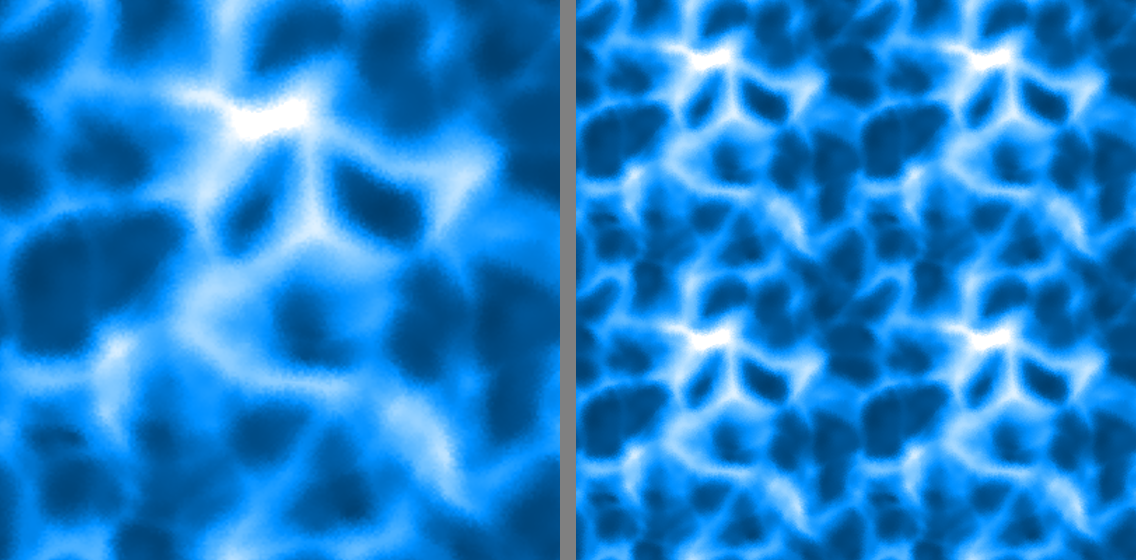
Left, the tile; right, the same tile 2 across and 2 down.
A WebGL 2 fragment shader for this texture:

```glsl
#version 300 es
precision highp float;

uniform vec2 u_resolution;
out vec4 fragColor;

const vec3 AZURE = vec3(0.0, 0.565, 1.0);
const float BLOB_CELLS = 5.0;
const float SMALL_CELLS = 9.0;
const float SMALL_AMOUNT = 0.3;
const float SMALL_MEAN = 0.45;
const float BLOB_SOFTNESS = 26.0;
const float SIZE_MIN = 0.72;
const float SIZE_MAX = 1.28;
const float WARP_CELLS = 7.0;
const float WARP_AMOUNT = 0.075;
const float DRIFT_CELLS = 4.0;
const float DRIFT_AMOUNT = 0.4;
const float DETAIL_CELLS = 14.0;
const float DETAIL_AMOUNT = 0.15;
const float FINE_CELLS = 31.0;
const float FINE_AMOUNT = 0.07;
const float JITTER_CELLS = 200.0;
const float JITTER_AMOUNT = 0.008;
const float FLOOR_LIGHT = 0.25;
const float FLOOR_CELLS = 16.0;
const float FLOOR_VARIATION = 0.09;
const float FLOOR_SHARPNESS = 16.0;
const float LIGHT_OFFSET = 0.03;

float hash(vec2 p) {
    return fract(sin(dot(p, vec2(127.1, 311.7))) * 43758.5453);
}

// Value noise that wraps after a whole number of cells
float tileNoise(vec2 uv, float cells, float seed) {
    vec2 p = uv * cells;
    vec2 i = floor(p);
    vec2 f = fract(p);
    f = f * f * (3.0 - 2.0 * f);
    vec2 a = mod(i, cells) + seed;
    vec2 b = mod(i + 1.0, cells) + seed;
    return mix(mix(hash(a), hash(vec2(b.x, a.y)), f.x),
               mix(hash(vec2(a.x, b.y)), hash(b), f.x), f.y);
}

// Centred pair of noises, for offsets
vec2 tileOffset(vec2 uv, float cells, float seed) {
    return vec2(tileNoise(uv, cells, seed), tileNoise(uv, cells, seed + 18.6)) - 0.5;
}

// Softly merged distance to scattered blobs of varying size
float blobDistance(vec2 uv, float cells, float seed) {
    vec2 p = uv * cells;
    vec2 base = floor(p);
    float sum = 0.0;
    for (int y = -2; y <= 2; y++) {
        for (int x = -2; x <= 2; x++) {
            vec2 cell = base + vec2(x, y);
            vec2 id = mod(cell, cells) + seed;
            vec2 center = cell + vec2(hash(id + 3.7), hash(id + 17.3));
            float size = mix(SIZE_MIN, SIZE_MAX, hash(id + 41.9));
            sum += exp(-BLOB_SOFTNESS * length(p - center) / size);
        }
    }
    return -log(sum) / BLOB_SOFTNESS;
}

// Larger of two values with a rounded corner
float softMax(float a, float b, float sharpness) {
    return log(exp(a * sharpness) + exp(b * sharpness)) / sharpness;
}

// Dark blue through azure to white
vec3 waterColor(float light) {
    vec3 shade = AZURE * min(light * 2.0, 1.0);
    return mix(shade, vec3(1.0), clamp(light * 2.0 - 1.0, 0.0, 1.0));
}

void main() {
    vec2 uv = gl_FragCoord.xy / u_resolution;

    // Rough up the edges finely, then bend the outlines
    uv += JITTER_AMOUNT * tileOffset(uv, JITTER_CELLS, 9.6);
    vec2 bent = uv + WARP_AMOUNT * tileOffset(uv, WARP_CELLS, 5.2);

    // Large and small blobs
    float field = blobDistance(bent, BLOB_CELLS, 0.0);
    field += SMALL_AMOUNT * (blobDistance(bent, SMALL_CELLS, 29.3) - SMALL_MEAN);

    // Broad light and dark regions, then finer cloudiness
    field += DRIFT_AMOUNT * (tileNoise(uv, DRIFT_CELLS, 61.4) - 0.5);
    field += DETAIL_AMOUNT * (tileNoise(bent, DETAIL_CELLS, 83.1) - 0.5);
    field += FINE_AMOUNT * (tileNoise(bent, FINE_CELLS, 71.7) - 0.5);

    // Blob interiors level off at a faintly mottled floor
    float mottle = FLOOR_VARIATION * (tileNoise(uv, FLOOR_CELLS, 37.5) - 0.5);
    float light = softMax(field + LIGHT_OFFSET, FLOOR_LIGHT + mottle, FLOOR_SHARPNESS);
    fragColor = vec4(waterColor(light), 1.0);
}
```
